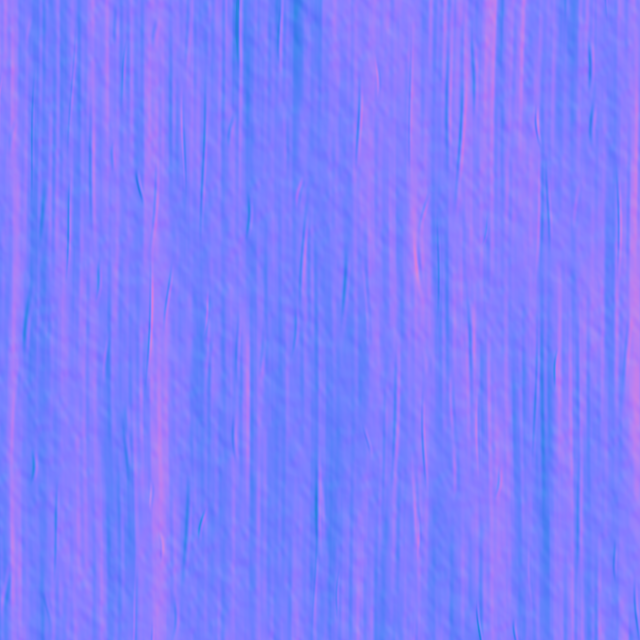
Reproduce this texture map procedurally as a WebGL 2 fragment shader.

```glsl
#version 300 es
precision highp float;

#define GRAIN_STRENGTH 0.37
#define GRAIN_WOBBLE 0.004
#define BUMP_HEIGHT 0.0006
#define GROOVE_GRID vec2(26.0, 6.0)
#define GROOVE_SHARE 0.6
#define GROOVE_SLOPE 0.52
#define GROOVE_LEAN 0.006

uniform vec2 u_resolution;
out vec4 fragColor;

float hash(vec2 p) {
    return fract(sin(dot(p, vec2(127.1, 311.7))) * 43758.5);
}

// One column of smooth signed noise, shifted so that columns do not line up
float strand(float column, float y) {
    y += 17.0 * hash(vec2(column, 5.3));
    float row = floor(y);
    float t = smoothstep(0.0, 1.0, y - row);
    return 2.0 * mix(hash(vec2(column, row)), hash(vec2(column, row + 1.0)), t) - 1.0;
}

float strandNoise(vec2 p) {
    float column = floor(p.x);
    float t = smoothstep(0.0, 1.0, p.x - column);
    return mix(strand(column, p.y), strand(column + 1.0, p.y), t);
}

// Sideways slope of the long fibres, from broad bands to fine lines
float grainSlope(vec2 p) {
    p.x += GRAIN_WOBBLE * strandNoise(p * vec2(5.0, 3.0) + 31.0);
    float bands = 0.25 * strandNoise(p * vec2(12.0, 1.0) + 7.0);
    float ribs = 0.36 * strandNoise(p * vec2(33.0, 1.4) + 43.0);
    float fibres = 0.62 * strandNoise(p * vec2(88.0, 2.4) + 89.0);
    float hairs = 0.66 * strandNoise(p * vec2(180.0, 4.0) + 131.0);

    // Hairs fade in and out along the surface
    float patches = 0.9 + 0.6 * strandNoise(p * vec2(11.0, 4.0) + 173.0);
    return GRAIN_STRENGTH * (bands + ribs + patches * (fibres + hairs));
}

// Faint lumps between the fibres
float bumpHeight(vec2 p) {
    p.y += 0.35 * p.x;
    return BUMP_HEIGHT * (strandNoise(p * vec2(52.0, 34.0) + 71.0)
         + 0.5 * strandNoise(p * vec2(120.0, 76.0) + 97.0));
}

vec2 bumpSlope(vec2 p) {
    const float reach = 0.001;
    vec2 ahead = vec2(bumpHeight(p + vec2(reach, 0.0)), bumpHeight(p + vec2(0.0, reach)));
    vec2 behind = vec2(bumpHeight(p - vec2(reach, 0.0)), bumpHeight(p - vec2(0.0, reach)));
    return (behind - ahead) / (2.0 * reach);
}

// Cracks along the grain, the shorter the more they lean;
// a steep flank with a weaker one facing it
vec2 grooveSlope(vec2 p) {
    vec2 home = floor(p * GROOVE_GRID);
    vec2 slope = vec2(0.0);
    for (int y = -1; y <= 1; y++) {
        for (int x = -1; x <= 1; x++) {
            vec2 cell = home + vec2(x, y);
            if (hash(cell + 3.7) > GROOVE_SHARE) continue;
            vec2 centre = (cell + vec2(hash(cell + 11.3), hash(cell + 19.9))) / GROOVE_GRID;
            float lengthPick = hash(cell + 23.1);
            float halfLength = mix(0.03, 0.16, lengthPick * lengthPick);
            float width = mix(0.0016, 0.0034, hash(cell + 37.7));
            float tilt = GROOVE_LEAN * (2.0 * hash(cell + 41.3) - 0.8) / halfLength;
            float facing = hash(cell + 53.9) < 0.7 ? -1.0 : 0.7;
            float depth = mix(0.35, 1.0, hash(cell + 67.3));

            vec2 q = p - centre;
            float along = q.y / halfLength;
            float bend = 0.002 * sin(2.5 * along + 6.28 * hash(cell + 61.1));
            float across = (q.x - tilt * q.y - bend) / width;
            float taper = 1.0 - smoothstep(0.1, 1.0, abs(along));
            float flanks = exp(-across * across)
                         - 0.6 * exp(-(across - 1.9) * (across - 1.9));
            slope += GROOVE_SLOPE * depth * facing * taper * flanks * vec2(1.0, -tilt);
        }
    }
    return slope;
}

void main() {
    vec2 p = gl_FragCoord.xy / u_resolution;
    vec2 slope = vec2(grainSlope(p) + 0.01, 0.0) + bumpSlope(p) + grooveSlope(p);

    // Pack the surface normal into colour
    vec2 tangent = clamp(slope, -0.66, 0.66);
    float facing = sqrt(max(1.0 - dot(tangent, tangent), 0.0));
    fragColor = vec4(0.5 + 0.5 * vec3(tangent, facing), 1.0);
}
```
